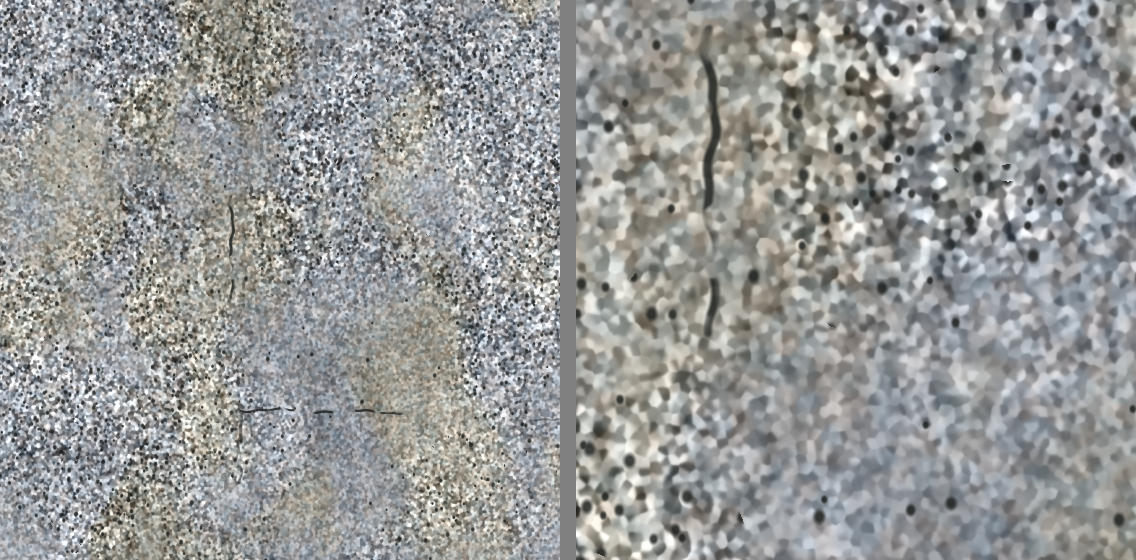
Left: the whole. Right: its middle third, enlarged.
Write a WebGL 1 fragment shader that draws this texture.

```glsl
precision highp float;

uniform vec2 u_resolution;

vec3 hash3(vec2 cell, float seed) {
  vec3 h = fract(vec3(cell.xyx + seed * 17.3) * vec3(0.1031, 0.1030, 0.0973));
  h += dot(h, h.yxz + 33.33);
  return fract((h.xxy + h.yzz) * h.zyx);
}

// Cellular noise with softly blended cell tones, centred on zero
float softCells(vec2 p, float seed) {
  vec2 cell = floor(p);
  vec2 local = p - cell;
  float total = 0.0;
  float weights = 0.0;
  for (int y = -1; y <= 1; y++) {
    for (int x = -1; x <= 1; x++) {
      vec2 offset = vec2(float(x), float(y));
      vec3 h = hash3(cell + offset, seed);
      vec2 d = offset + h.xy - local;
      float w = exp(-5.0 * dot(d, d));
      total += (h.z - 0.5) * w;
      weights += w;
    }
  }
  return total / weights;
}

float patches(vec2 p, float seed) {
  return softCells(p, seed)
       + 0.6 * softCells(p * 2.3, seed + 1.0)
       + 0.45 * softCells(p * 5.1, seed + 2.0);
}

// Scattered soft pits; share is the fraction of cells that hold one
float pits(vec2 p, float share, float seed) {
  vec2 cell = floor(p);
  vec2 local = p - cell;
  float cover = 0.0;
  for (int y = -1; y <= 1; y++) {
    for (int x = -1; x <= 1; x++) {
      vec2 offset = vec2(float(x), float(y));
      vec3 h = hash3(cell + offset, seed);
      vec2 d = offset + h.xy - local;
      float radius = 0.25 + 0.25 * fract(h.z * 91.7);
      float spot = 1.0 - smoothstep(radius * 0.4, radius * 1.3, length(d));
      cover = max(cover, spot * step(h.z, share));
    }
  }
  return cover;
}

// Thin wavering line between two points
float crack(vec2 p, vec2 start, vec2 end, float width) {
  p += 0.0025 * vec2(sin(p.y * 71.0) + 0.5 * sin(p.y * 190.0),
                     sin(p.x * 47.0) + 0.5 * sin(p.x * 160.0));
  vec2 along = end - start;
  float t = clamp(dot(p - start, along) / dot(along, along), 0.0, 1.0);
  float d = length(p - start - along * t);
  return 1.0 - smoothstep(width * 0.4, width * 1.5, d);
}

void main() {
  vec2 p = gl_FragCoord.xy / u_resolution;
  vec2 warped = p + 0.02 * vec2(sin(p.y * 17.0 + 3.0 * p.x), sin(p.x * 13.0 + 2.0));

  // Large weathering: rough areas, tone, stain and vertical runs
  float rough = smoothstep(-0.42, 0.4, patches(warped * vec2(5.0, 4.0), 1.0));
  float shade = patches(warped * vec2(7.0, 5.0), 5.0);
  float stain = smoothstep(-0.1, 0.4, patches(warped * vec2(4.0, 2.6), 9.0));
  float runs = softCells(p * vec2(48.0, 5.0), 13.0);

  // Mineral grain, stronger in rough areas
  float fine = softCells(p * vec2(215.0, 200.0), 17.0);
  float coarse = softCells(p * vec2(125.0, 105.0), 19.0);
  float grain = (0.56 * fine + 0.22 * coarse) * mix(0.55, 1.35, rough);
  float tone = 0.603 + 0.11 * shade + 0.08 * runs + grain;

  // Pits and broken cracks
  float holes = pits(p * vec2(125.0, 100.0), mix(0.01, 0.17, rough * rough), 23.0);
  float cracks = crack(p, vec2(0.43, 0.268), vec2(0.72, 0.264), 0.0022);
  cracks = max(cracks, crack(p, vec2(0.415, 0.47), vec2(0.413, 0.65), 0.0028));
  cracks = max(cracks, 0.7 * crack(p, vec2(0.427, 0.14), vec2(0.429, 0.27), 0.0028));
  cracks = max(cracks, 0.5 * crack(p, vec2(0.93, 0.252), vec2(1.0, 0.253), 0.0018));
  cracks *= smoothstep(-0.3, 0.1, softCells(p * 70.0, 29.0));

  // Cool cement tinted by warm stains and faint speckle
  vec3 coolTint = vec3(-0.014, 0.002, 0.026);
  vec3 warmTint = vec3(0.016, 0.006, -0.036);
  vec3 speckle = vec3(0.05, -0.01, -0.05) * softCells(p * 90.0, 31.0);
  vec3 concrete = vec3(tone) + mix(coolTint, warmTint, stain) + speckle;

  vec3 pitColor = vec3(0.12, 0.13, 0.12);
  vec3 color = mix(concrete, pitColor, max(holes * 0.85, cracks * 0.85));
  gl_FragColor = vec4(clamp(color, 0.0, 1.0), 1.0);
}
```
